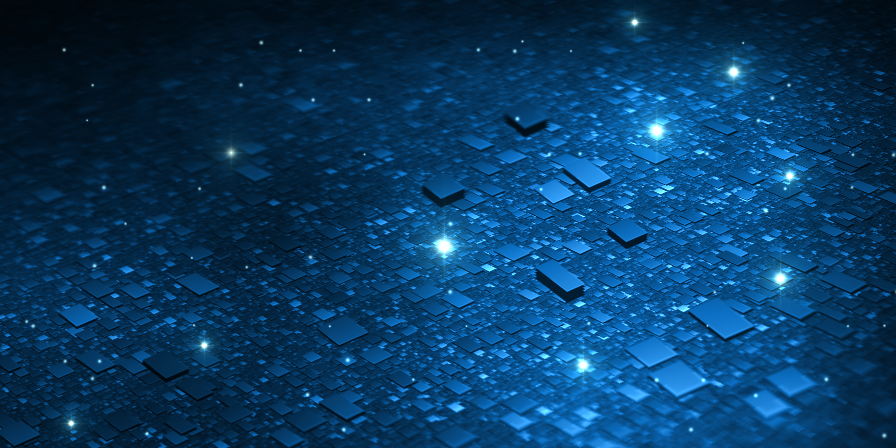
A WebGL 1 fragment shader for this background:

```glsl
precision highp float;
// Blue field of scattered square slabs seen at a slant, with soft focus and glowing stars.
uniform vec2 u_resolution;

// Screen "down" expressed in the slanted axes of the floor
const vec2 DOWN = vec2(1.065, -0.903);

vec2 hash2(vec2 p) {
  vec3 q = fract(p.xyx * vec3(0.1031, 0.1030, 0.0973));
  q += dot(q, q.yzx + 33.33);
  return fract((q.xx + q.yz) * q.zy);
}

float gradientNoise(vec2 p) {
  vec2 i = floor(p), f = fract(p), s = f * f * (3.0 - 2.0 * f);
  float a = dot(hash2(i) - 0.5, f);
  float b = dot(hash2(i + vec2(1, 0)) - 0.5, f - vec2(1, 0));
  float c = dot(hash2(i + vec2(0, 1)) - 0.5, f - vec2(0, 1));
  float d = dot(hash2(i + 1.0) - 0.5, f - 1.0);
  return mix(mix(a, b, s.x), mix(c, d, s.x), s.y);
}

float box(vec2 p, vec2 size) {
  vec2 d = abs(p) - size;
  return length(max(d, 0.0)) + min(max(d.x, d.y), 0.0);
}

float blob(vec2 p, vec2 radius) {
  p /= radius;
  return exp(-dot(p, p));
}

// Screen offset to floor axes
vec2 toFloor(vec2 p) {
  return mat2(0.463, 0.694, -1.065, 0.903) * p;
}

// Large scale brightness of the floor
float lightAt(vec2 p) {
  float l = 0.34 + 0.62 * blob(p - vec2(1.36, 0.4), vec2(0.6, 0.4));
  l += 0.5 * blob(p - vec2(1.45, -0.02), vec2(0.6, 0.3));
  l += 0.26 * blob(p - vec2(0.12, 0.38), vec2(0.42, 0.24));
  l += 0.34 * blob(p - vec2(1.47, 0.74), vec2(0.4, 0.2));
  l += 0.15 * blob(p - vec2(0.85, 0.82), vec2(0.5, 0.16));
  l *= 1.0 - 0.25 * blob(p - vec2(0.62, 0.5), vec2(0.25, 0.2));
  l *= 1.0 + 0.4 * gradientNoise(p * 5.0);
  l *= mix(0.58, 1.0, smoothstep(1.02, 0.74, p.y));
  return l * smoothstep(2.6, 1.65, p.x) * (1.0 - 0.5 * blob(p - vec2(0.0, 1.0), vec2(0.45, 0.4)));
}

// Brightness after laying one raised slab over the floor
float slab(float under, vec2 q, vec2 size, float height, float soft, float top, float opacity) {
  float side = 1e3;
  for (int i = 1; i <= 4; i++) side = min(side, box(q - DOWN * height * float(i) / 4.0, size));
  float d = box(q, size);
  under = mix(under, top * 0.2, opacity * smoothstep(soft, -soft, side));
  top *= 1.0 + 0.14 * q.x / size.x;
  top *= 1.0 + 0.2 * smoothstep(-2.5 * soft, 0.0, d) * step(0.0, q.x);
  return mix(under, top, opacity * smoothstep(soft, -soft, d));
}

// Warm core, cyan halo and thin crossed rays
vec3 star(vec2 p, float s) {
  float r = length(p) / s;
  vec2 a = abs(p) / s, b = abs(vec2(p.x + p.y, p.x - p.y)) / s;
  float rays = exp(-a.x * 350.0 - a.y * 26.0) + exp(-a.y * 350.0 - a.x * 26.0);
  rays += 0.5 * (exp(-b.x * 300.0 - b.y * 30.0) + exp(-b.y * 300.0 - b.x * 30.0));
  vec3 glow = vec3(1.0, 0.8, 0.6) * exp(-r * r * 3800.0);
  glow += vec3(0.36, 0.55, 0.48) * (exp(-r * 34.0) * 0.7 + rays * 0.6);
  return glow + vec3(0.0, 0.09, 0.14) * exp(-r * 10.0);
}

void main() {
  vec2 p = gl_FragCoord.xy / u_resolution.y;
  p.x *= 2.0 * u_resolution.y / u_resolution.x;
  float light = lightAt(p);

  // Focus lies on a rising diagonal band
  float blur = smoothstep(0.12, 0.75, abs(p.y - 0.1 - 0.25 * p.x));
  float soft = 0.8 / u_resolution.y + 0.015 * blur;

  // Scattered slabs, from fine grit to large pieces
  float v = light * (0.72 + 0.9 * blur * gradientNoise(toFloor(p) * 22.0));
  vec2 ground = toFloor(p) / (1.25 - 0.45 * p.y);
  for (int i = 0; i < 7; i++) {
    float k = float(i), cells = 110.0 * pow(0.7, k);
    vec2 g = ground * cells + k * 7.3 + 60.0, id = floor(g);
    vec2 r = hash2(id + k * 31.0), t = hash2(id + 91.0 + k * 17.0);
    vec2 size = mix(vec2(0.19), vec2(0.37), t);
    vec2 q = fract(g) - 0.5 - (r.yx - 0.5) * (1.0 - 2.0 * size) * 0.6;
    float shown = step(r.x, 0.78 - 0.1 * k) / (1.0 + pow(soft * cells * 2.5, 2.0));
    float top = light * mix(0.62, 1.4, t.y * r.y + 0.3 * t.x);
    top *= 1.0 + 0.5 * step(0.84, r.y) * step(k, 3.5);
    v = slab(v, q, size, 0.02 + 0.06 * t.x, soft * cells, top, shown);
  }

  // Landmark slabs
  v = slab(v, toFloor(p - vec2(1.25, 0.385)), vec2(0.046, 0.022), 0.024, soft, light * 1.1, 1.0);
  v = slab(v, toFloor(p - vec2(1.61, 0.29)), vec2(0.053, 0.036), 0.008, soft, light * 1.1, 1.0);
  v = slab(v, toFloor(p - vec2(1.515, 0.155)), vec2(0.042, 0.04), 0.006, soft, light * 1.15, 1.0);
  v = slab(v, toFloor(p - vec2(1.455, 0.215)), vec2(0.034, 0.036), 0.004, soft, light * 1.1, 1.0);
  v = slab(v, toFloor(p - vec2(1.765, 0.15)), vec2(0.036, 0.034), 0.003, soft, light * 1.2, 1.0);
  v = slab(v, toFloor(p - vec2(1.71, 0.1)), vec2(0.036, 0.03), 0.003, soft, light * 1.25, 1.0);
  v = slab(v, toFloor(p - vec2(0.765, 0.263)), vec2(0.032, 0.036), 0.004, soft, light * 1.1, 1.0);
  v = slab(v, toFloor(p - vec2(0.37, 0.187)), vec2(0.034, 0.028), 0.01, soft, light * 0.8, 1.0);
  v = slab(v, toFloor(p - vec2(0.175, 0.297)), vec2(0.026, 0.026), 0.006, soft, light * 1.4, 1.0);
  v = slab(v, toFloor(p - vec2(1.31, 0.615)), vec2(0.038, 0.027), 0.012, soft, light * 1.25, 1.0);
  v = slab(v, toFloor(p - vec2(1.237, 0.573)), vec2(0.028, 0.026), 0.003, soft, light * 1.4, 1.0);
  v = slab(v, toFloor(p - vec2(1.175, 0.743)), vec2(0.03, 0.029), 0.02, soft, light * 0.7, 1.0);
  v = slab(v, toFloor(p - vec2(0.99, 0.585)), vec2(0.028, 0.03), 0.02, soft, light * 0.9, 1.0);
  v = slab(v, toFloor(p - vec2(1.4, 0.487)), vec2(0.028, 0.026), 0.016, soft, light, 1.0);
  float excess = max(v - 1.0, 0.0);
  vec3 color = vec3(0.04, 0.42, 0.74) * (v - 0.5 * excess) + vec3(0.3, 0.17, 0.06) * excess;

  // Tiny drifting sparks
  for (int i = 0; i < 2; i++) {
    vec2 g = p * (8.0 + 5.0 * float(i)) + 3.7 * float(i), r = hash2(floor(g) + 40.0);
    float d = length(fract(g) - 0.2 - 0.6 * r.yx) / (8.0 + 5.0 * float(i));
    float radius = 0.002 + 0.0025 * r.y;
    color += vec3(0.6, 0.75, 0.75) * step(r.x, 0.12) * exp(-d * d / (radius * radius));
  }

  // Main stars
  color += star(p - vec2(0.992, 0.45), 1.0) + star(p - vec2(1.466, 0.708), 0.85);
  color += star(p - vec2(1.638, 0.839), 0.65) + star(p - vec2(1.742, 0.378), 0.7);
  color += star(p - vec2(1.302, 0.185), 0.65) + star(p - vec2(0.516, 0.659), 0.6) * 0.5;
  color += star(p - vec2(1.763, 0.607), 0.5) + star(p - vec2(0.456, 0.229), 0.4);
  color += star(p - vec2(1.417, 0.95), 0.4) + star(p - vec2(0.159, 0.055), 0.35);
  gl_FragColor = vec4(color, 1.0);
}
```
